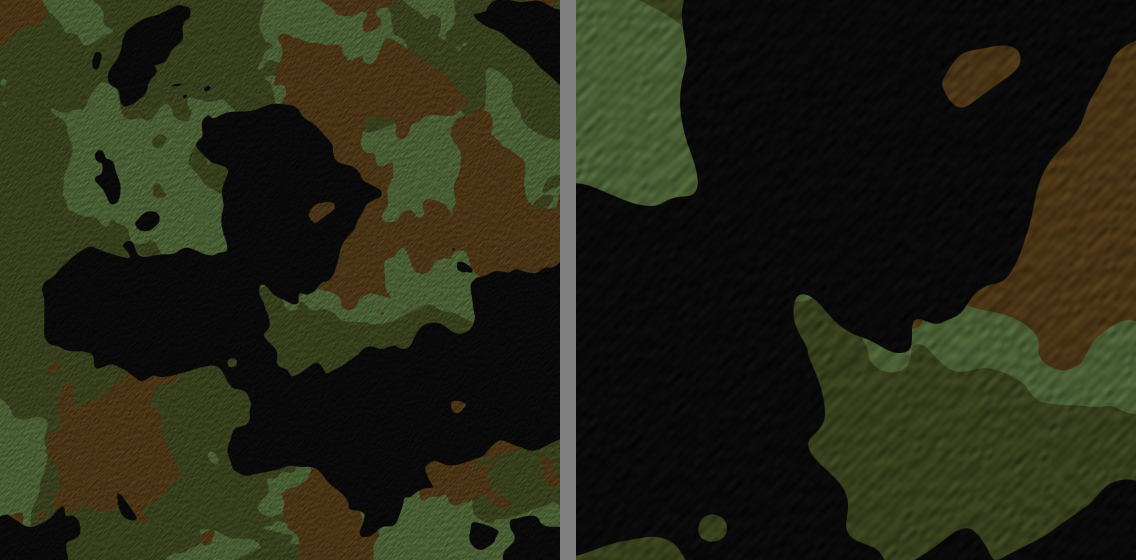
Left: the whole. Right: its middle third, enlarged.
A WebGL 2 fragment shader for this pattern:

```glsl
#version 300 es
precision highp float;

uniform vec2 u_resolution;
out vec4 fragColor;

float hash(vec2 p) {
    return fract(sin(dot(p, vec2(127.1, 311.7))) * 43758.5453);
}

float noise(vec2 p) {
    vec2 i = floor(p), f = fract(p);
    f = f * f * (3.0 - 2.0 * f);
    return mix(mix(hash(i), hash(i + vec2(1, 0)), f.x),
               mix(hash(i + vec2(0, 1)), hash(i + vec2(1, 1)), f.x), f.y);
}

float fbm(vec2 p) {
    float sum = 0.0, weight = 0.533;
    for (int i = 0; i < 4; i++) {
        sum += weight * noise(p);
        p = mat2(1.6, 1.2, -1.2, 1.6) * p + 17.3;
        weight *= 0.5;
    }
    return sum;
}

// Average of the broadest octave over the canvas, so shares stay steady
float broadMean(float scale, float seed) {
    float sum = 0.0;
    for (int y = 0; y < 5; y++)
        for (int x = 0; x < 5; x++)
            sum += noise((vec2(x, y) + 0.5) / 5.0 * scale + seed);
    return sum / 25.0;
}

// Bends the domain into hooked, lumpy outlines
vec2 warp(vec2 uv, float seed) {
    vec2 broad = vec2(noise(uv * 8.0 + seed), noise(uv * 8.0 + seed + 41.0));
    vec2 fine = vec2(noise(uv * 27.0 + seed), noise(uv * 27.0 + seed + 73.0));
    return uv + 0.07 * (broad - 0.5) + 0.016 * (fine - 0.5);
}

// Coverage of one ink; a higher level leaves smaller patches
float patches(vec2 uv, float scale, float seed, float level) {
    float field = fbm(warp(uv, seed) * scale + seed);
    float edge = level + 0.533 * (broadMean(scale, seed) - 0.5);
    return clamp((field - edge) / max(fwidth(field), 0.0001) + 0.5, 0.0, 1.0);
}

// Embossed threads with a faint diagonal twill
float fabric(vec2 uv) {
    vec2 p = vec2(uv.x + uv.y, uv.y - uv.x) * vec2(130.0, 210.0);
    float emboss = noise(p) - noise(p + vec2(0.3, 0.9));
    float twill = sin(6.2832 * 150.0 * (uv.x - uv.y));
    return emboss + 0.2 * twill;
}

void main() {
    vec2 uv = gl_FragCoord.xy / u_resolution;

    vec3 leaf = vec3(0.28, 0.36, 0.20);
    vec3 olive = vec3(0.21, 0.24, 0.11);
    vec3 brown = vec3(0.28, 0.20, 0.08);
    vec3 black = vec3(0.035);

    // Inks printed one over another
    vec3 color = leaf;
    color = mix(color, olive, patches(uv, 5.5, 19.0, 0.476));
    color = mix(color, brown, patches(uv, 5.0, 57.0, 0.566));
    color = mix(color, black, patches(uv, 4.4, 101.0, 0.560));

    // Woven surface
    float weave = fabric(uv);
    color = color * (1.0 + 0.2 * weave) + 0.016 * weave;

    fragColor = vec4(color, 1.0);
}
```
